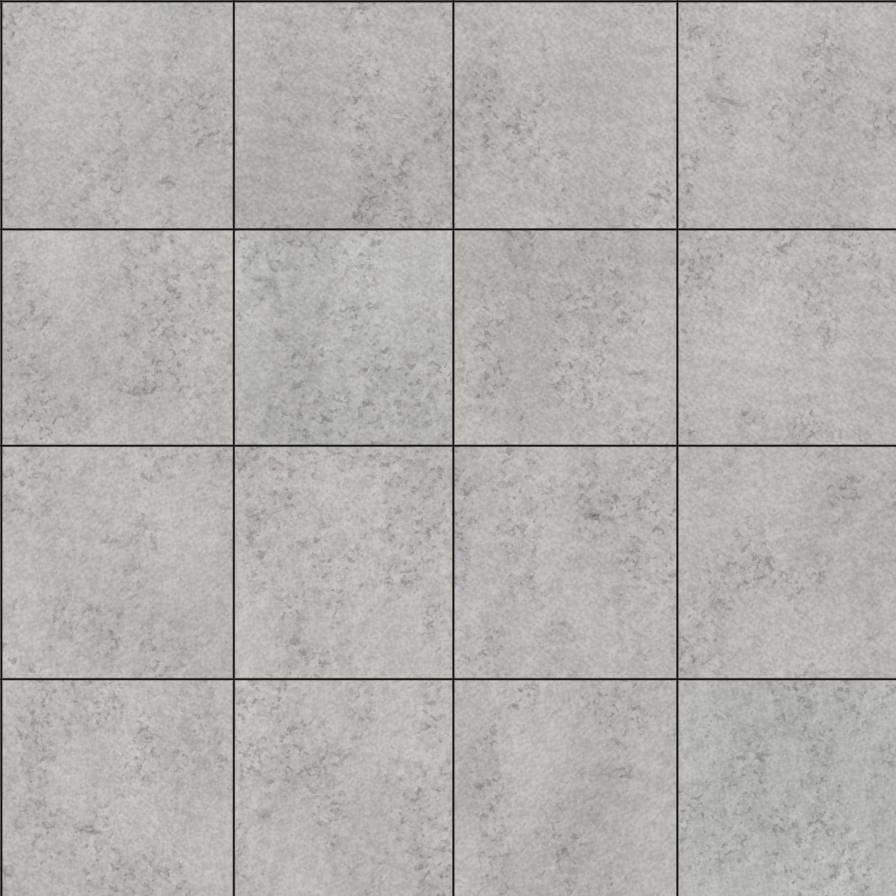
Reproduce this texture procedurally as a three.js fragment shader.

```glsl
// Four by four weathered concrete tiles with thin black joints.
varying vec2 vUv;

// Joint positions, slightly uneven; the right and bottom edges stay open
const vec4 JOINT_X = vec4(0.0015, 0.261, 0.506, 0.756);
const vec4 JOINT_Y = vec4(0.242, 0.5025, 0.744, 0.9985);
const float JOINT_HALF_WIDTH = 0.0011;
const float JOINT_SOFTNESS = 0.0011;

const vec3 COOL_CONCRETE = vec3(0.727, 0.727, 0.722);
const vec3 WARM_CONCRETE = vec3(0.728, 0.716, 0.698);
const vec3 JOINT_COLOR = vec3(0.06, 0.06, 0.057);

const float TILE_VARIATION = 0.025;
const float CLOUD_STRENGTH = 0.085;
const float MOTTLE_STRENGTH = 0.085;
const float GRAIN_STRENGTH = 0.085;
const float PIT_STRENGTH = 0.105;
const float PATCH_STRENGTH = 0.014;
const float SCUFF_STRENGTH = 0.13;
const float SEAM_STRENGTH = 0.012;

float hash(vec2 p) {
  return fract(sin(dot(p, vec2(12.9898, 78.233))) * 43758.5453);
}

float noise(vec2 p) {
  vec2 cell = floor(p);
  vec2 f = fract(p);
  f = f * f * (3.0 - 2.0 * f);
  float low = mix(hash(cell), hash(cell + vec2(1.0, 0.0)), f.x);
  float high = mix(hash(cell + vec2(0.0, 1.0)), hash(cell + 1.0), f.x);
  return mix(low, high, f.y);
}

vec2 turn(vec2 p) {
  return mat2(0.8, 0.6, -0.6, 0.8) * p;
}

float fbm(vec2 p) {
  float sum = 0.0;
  float amplitude = 0.5;
  for (int i = 0; i < 4; i++) {
    sum += amplitude * noise(p);
    p = turn(p) * 2.03 + 17.3;
    amplitude *= 0.5;
  }
  return sum / 0.9375;
}

float nearestJoint(float x, vec4 joints) {
  vec4 d = abs(x - joints);
  return min(min(d.x, d.y), min(d.z, d.w));
}

// Number of joints already passed
float tileIndex(float x, vec4 joints) {
  return dot(step(joints, vec4(x)), vec4(1.0));
}

// Small ragged dark mark at a random place in each tile
float scuff(vec2 uv, vec2 tile) {
  vec2 spot = vec2(hash(tile + 3.1), hash(tile + 8.7));
  vec2 center = (tile + 0.15 + 0.7 * spot) * 0.25;
  vec2 d = (uv - center) / vec2(0.013, 0.007);
  d.y += 0.35 * d.x;
  float ragged = fbm(uv * vec2(130.0, 240.0) + tile * 5.0);
  return exp(-dot(d, d)) * smoothstep(0.35, 0.65, ragged);
}

// Brightness offset of the concrete surface
float surface(vec2 uv, vec2 tile) {
  vec2 p = uv + tile * vec2(3.17, 5.71);
  float clouds = fbm(p * vec2(14.0, 7.0));
  float patches = smoothstep(0.38, 0.68, fbm(p * vec2(26.0, 13.0) + 31.0));
  float mottle = fbm(turn(p) * 110.0);
  float grain = noise(turn(p) * 390.0) - 0.5;

  // Fine pits lie everywhere but gather in the worn patches
  float pits = smoothstep(0.54, 0.76, fbm(turn(p) * 205.0 + 9.0));
  pits *= 0.25 + 0.75 * patches;

  // Faint horizontal change of tone across some tiles
  float seamY = (tile.y + 0.35 + 0.4 * hash(tile + 21.0)) * 0.25;
  float seam = step(0.5, hash(tile + 14.0));
  seam *= 1.0 - smoothstep(-0.001, 0.001, uv.y - seamY);

  float shade = (hash(tile + 5.3) - 0.5) * TILE_VARIATION;
  shade += (clouds - 0.5) * CLOUD_STRENGTH;
  shade += (mottle - 0.5) * MOTTLE_STRENGTH * (0.6 + 0.8 * patches);
  shade += grain * GRAIN_STRENGTH;
  shade -= pits * PIT_STRENGTH + patches * PATCH_STRENGTH;
  shade -= scuff(uv, tile) * SCUFF_STRENGTH + seam * SEAM_STRENGTH;
  return shade;
}

void main() {
  vec2 tile = vec2(tileIndex(vUv.x, JOINT_X) - 1.0, tileIndex(vUv.y, JOINT_Y));

  // Warm and cool tiles alternate, each by a varying amount
  float warm = 1.0 - mod(tile.x + tile.y, 2.0);
  warm = mix(warm, hash(tile + 42.0), 0.3);
  vec3 color = mix(COOL_CONCRETE, WARM_CONCRETE, warm) + surface(vUv, tile);

  // Joints
  float d = min(nearestJoint(vUv.x, JOINT_X), nearestJoint(vUv.y, JOINT_Y));
  float edge = d - JOINT_HALF_WIDTH;
  float joint = 1.0 - smoothstep(-JOINT_SOFTNESS, JOINT_SOFTNESS, edge);
  gl_FragColor = vec4(mix(color, JOINT_COLOR, joint), 1.0);
}
```
